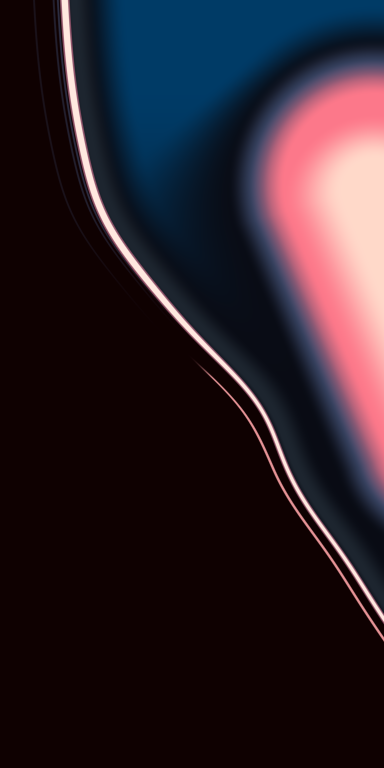
A Shadertoy shader for this background:

```glsl
#define NIGHT vec3(0.058, 0.002, 0.004)
#define INK vec3(0.035, 0.045, 0.08)
#define BLUE vec3(0.0, 0.23, 0.40)
#define STEEL vec3(0.14, 0.18, 0.22)
#define SLATE vec3(0.24, 0.29, 0.42)
#define MAUVE vec3(0.65, 0.37, 0.47)
#define PINK vec3(0.99, 0.47, 0.54)
#define CREAM vec3(1.0, 0.85, 0.79)
#define RIM_WIDTH vec2(0.0055, 0.0105)
#define THREAD_WIDTH 0.0032
#define FILAMENTS 3

float bump(float y, float center, float width) {
    float t = (y - center) / width;
    return exp(-t * t);
}

// Horizontal place of the bright rim at height y
float rimX(float y) {
    float fall = 1.587 - y;
    float bend = 0.144 + 0.3525 * (fall + sqrt(fall * fall + 0.0625));
    return bend + 0.060 * bump(y, 0.95, 0.165)
                - 0.030 * bump(y, 1.41, 0.175)
                + 0.009 * bump(y, 0.55, 0.12);
}

// Distance to a capsule whose radius changes along its axis
float taperedCapsule(vec2 p, vec2 a, vec2 b, float ra, float rb) {
    vec2 axis = b - a;
    float h = clamp(dot(p - a, axis) / dot(axis, axis), 0.0, 1.0);
    return length(p - a - axis * h) - mix(ra, rb, h);
}

float stroke(float d, float halfWidth, float soft) {
    return 1.0 - smoothstep(halfWidth - soft, halfWidth + soft, abs(d));
}

// Blue field, darkened near the rim and around the warm body
vec3 interior(vec2 p, float rim, float body) {
    float height = smoothstep(0.98, 1.78, p.y);
    float reach = mix(0.42, 0.21, smoothstep(1.45, 1.85, p.y));
    float blue = height * smoothstep(0.045, 0.16, rim)
               * smoothstep(0.09, reach, body);
    vec3 color = mix(INK, BLUE, blue);
    float sheen = smoothstep(0.0, 0.02, rim) * (1.0 - smoothstep(0.025, 0.085, rim));
    return mix(color, STEEL, 0.75 * sheen);
}

// Soft layers from slate to cream
vec3 addBody(vec3 color, vec2 p, float body) {
    color = mix(color, SLATE, 1.0 - smoothstep(0.045, 0.125, body));
    color = mix(color, MAUVE, 1.0 - smoothstep(0.010, 0.070, body));
    color = mix(color, PINK, 1.0 - smoothstep(-0.025, 0.035, body));
    float depth = -body - 0.07 * smoothstep(1.45, 1.8, p.y);
    return mix(color, CREAM, smoothstep(0.015, 0.17, depth));
}

void mainImage(out vec4 fragColor, in vec2 fragCoord) {
    vec2 p = fragCoord / iResolution.xy * vec2(1.0, 2.0);
    float soft = 0.8 / iResolution.x;

    // Distances across the rim and to the body
    float slope = (rimX(p.y + 0.01) - rimX(p.y - 0.01)) / 0.02;
    float across = inversesqrt(1.0 + slope * slope);
    float offset = p.x - rimX(p.y);
    float rim = offset * across;
    float body = taperedCapsule(p, vec2(0.977, 1.518), vec2(1.172, 0.854), 0.26, 0.182);

    vec3 inside = addBody(interior(p, rim, body), p, body);
    vec3 color = mix(NIGHT, inside, smoothstep(-soft, soft, rim));

    // Faint filaments outside the rim
    float upper = smoothstep(1.1, 1.5, p.y);
    for (int i = 0; i < FILAMENTS; i++) {
        float k = float(i);
        float gap = 0.018 + 0.011 * k + 0.020 * k * (k - 1.0);
        float fade = upper * (0.6 - 0.18 * k);
        color = mix(color, SLATE, fade * stroke(offset + gap, 0.0025, soft));
    }

    // Thin thread that parts from the rim
    float gap = 0.036 + 0.030 * smoothstep(0.78, 1.08, p.y);
    float taper = 1.0 - smoothstep(0.85, 1.09, p.y);
    float thread = stroke((offset + gap) * across, THREAD_WIDTH * mix(0.5, 1.0, taper), soft);
    color = mix(color, mix(PINK, CREAM, 0.45), thread * 0.9 * smoothstep(0.0, 0.25, taper));

    // Bright rim with a pink fringe
    float width = mix(RIM_WIDTH.x, RIM_WIDTH.y, smoothstep(0.9, 1.35, p.y));
    color = mix(color, MAUVE, 0.85 * stroke(rim, width + 0.002, soft));
    color = mix(color, mix(CREAM, vec3(1.0), 0.4), stroke(rim, width * 0.8, soft));

    fragColor = vec4(color, 1.0);
}
```
